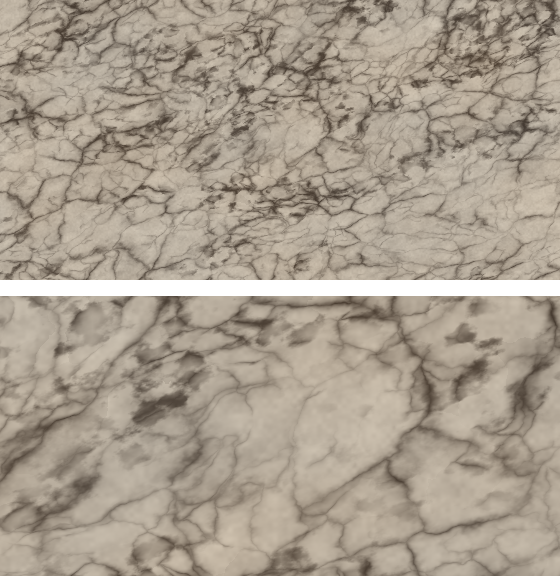
Top: the whole. Bottom: its middle third, enlarged.
Write a Shadertoy shader that draws this texture.

```glsl
// Brecciated cream marble: tilted pale clasts, broken brown veins and dark fracture zones.

const vec3  CREAM        = vec3(0.782, 0.738, 0.672);
const vec3  UMBER        = vec3(0.270, 0.225, 0.185);
const vec3  WARM_SHIFT   = vec3(0.030, 0.000, -0.030);
const float TILT         = 0.36;   // direction of the clasts, radians
const float STRETCH      = 1.60;   // length of a clast over its height
const float CLAST_SCALE  = 11.5;   // large clasts per canvas height
const float RUBBLE_SCALE = 27.0;   // small clasts per canvas height
const float VEIN_WIDTH   = 0.0032;
const float CRACK_WIDTH  = 0.0027;
const float HALO_WIDTH   = 0.011;
const float BASE_TONE    = 0.046;

float hash1(vec2 p) {
    vec3 h = fract(vec3(p.xyx) * 0.1031);
    h += dot(h, h.yzx + 33.33);
    return fract((h.x + h.y) * h.z);
}

vec2 hash2(vec2 p) {
    return vec2(hash1(p), hash1(p + 71.7));
}

float noise(vec2 p) {
    vec2 i = floor(p), f = fract(p);
    f = f * f * (3.0 - 2.0 * f);
    return mix(mix(hash1(i), hash1(i + vec2(1, 0)), f.x),
               mix(hash1(i + vec2(0, 1)), hash1(i + vec2(1, 1)), f.x), f.y);
}

// Fractal noise, 0 to 1, centred on 0.5
float fbm(vec2 p) {
    float sum = 0.0, amp = 0.5;
    for (int i = 0; i < 5; i++) {
        sum += amp * noise(p);
        p = mat2(1.6, 1.2, -1.2, 1.6) * p + 19.3;
        amp *= 0.5;
    }
    return sum / 0.96875;
}

// Voronoi cells: x = distance to the nearest border, y = random value of the cell
vec2 cells(vec2 p) {
    vec2 base = floor(p), f = fract(p), nearest = vec2(0), home = vec2(0);
    float best = 8.0;
    for (int y = -1; y <= 1; y++)
    for (int x = -1; x <= 1; x++) {
        vec2 g = vec2(x, y);
        vec2 r = g + hash2(base + g) - f;
        if (dot(r, r) < best) { best = dot(r, r); nearest = r; home = g; }
    }
    float border = 8.0;
    for (int y = -2; y <= 2; y++)
    for (int x = -2; x <= 2; x++) {
        vec2 g = home + vec2(x, y);
        vec2 r = g + hash2(base + g) - f;
        vec2 d = r - nearest;
        if (dot(d, d) > 1e-5)
            border = min(border, dot(0.5 * (r + nearest), normalize(d)));
    }
    return vec2(border, hash1(base + home + 5.5));
}

// Vein profile, softened at its centre over part of a pixel
float vein(float dist, float width) {
    float pixel = 0.3 / iResolution.y;
    return exp(-(sqrt(dist * dist + pixel * pixel) - pixel) / width);
}

void mainImage(out vec4 fragColor, in vec2 fragCoord) {
    vec2 uv = fragCoord / iResolution.y;

    // Tilted, stretched and crumpled stone space
    vec2 along = vec2(cos(TILT), sin(TILT));
    vec2 p = vec2(dot(uv, along) / STRETCH, dot(uv, vec2(-along.y, along.x))) + 8.0;
    vec2 q = p + 0.09 * (vec2(noise(p * 6.0), noise(p * 6.0 + 37.0)) - 0.5);
    q += 0.034 * (vec2(fbm(p * 30.0), fbm(p * 30.0 + 53.0)) - 0.5);

    // Where the stone is shattered and where veins fade out
    float zone = smoothstep(0.46, 0.74, fbm(q * vec2(6.0, 9.0) + 11.0));
    float veinGate = smoothstep(0.38, 0.66, fbm(q * 13.0 + 23.0));
    float crackGate = smoothstep(0.40, 0.62, fbm(q * 24.0 + 41.0));
    float crumble = 0.35 + 1.3 * fbm(p * 62.0 + 5.0);

    // Large clasts and finer rubble
    vec2 clast = cells(q * CLAST_SCALE);
    vec2 rubble = cells(q * RUBBLE_SCALE + 3.7);
    float clastEdge = clast.x / CLAST_SCALE;
    float rubbleEdge = rubble.x / RUBBLE_SCALE;

    float veins = vein(clastEdge, VEIN_WIDTH * (0.7 + 0.5 * veinGate + 0.4 * zone))
                * crumble * (0.14 + 0.48 * veinGate + 0.16 * zone);
    float cracks = vein(rubbleEdge, CRACK_WIDTH * (0.8 + 0.4 * zone))
                 * crumble * crackGate * (0.26 + 0.38 * zone);
    float halo = vein(clastEdge, HALO_WIDTH) * (0.02 + 0.12 * veinGate);

    // Small dark mineral pockets gathered along the fractures
    float nearVein = vein(min(clastEdge, 1.6 * rubbleEdge), 0.014);
    float pockets = smoothstep(0.50, 0.68, fbm(p * 46.0 + 67.0))
                  * nearVein * (0.10 + 0.75 * zone);

    // Cloudy body, tone of each piece, stain and grain
    float body = BASE_TONE + 0.16 * (fbm(p * 7.0 + 83.0) - 0.5)
               + 0.06 * (clast.y - 0.5)
               + 0.18 * (fbm(p * 46.0 + 29.0) - 0.5)
               + zone * (0.03 + 0.14 * (rubble.y - 0.4))
               + 0.08 * (noise(uv * 170.0) - 0.5);

    float dark = 1.0 - (1.0 - min(veins, 0.95)) * (1.0 - min(cracks, 0.95))
                     * (1.0 - halo) * (1.0 - pockets);
    float tone = min(body + dark * (1.0 - body), 1.0);

    vec3 color = mix(CREAM, UMBER, tone);
    color += WARM_SHIFT * (fbm(p * 5.0 + 97.0) - 0.5);
    fragColor = vec4(clamp(color, 0.0, 1.0), 1.0);
}
```
